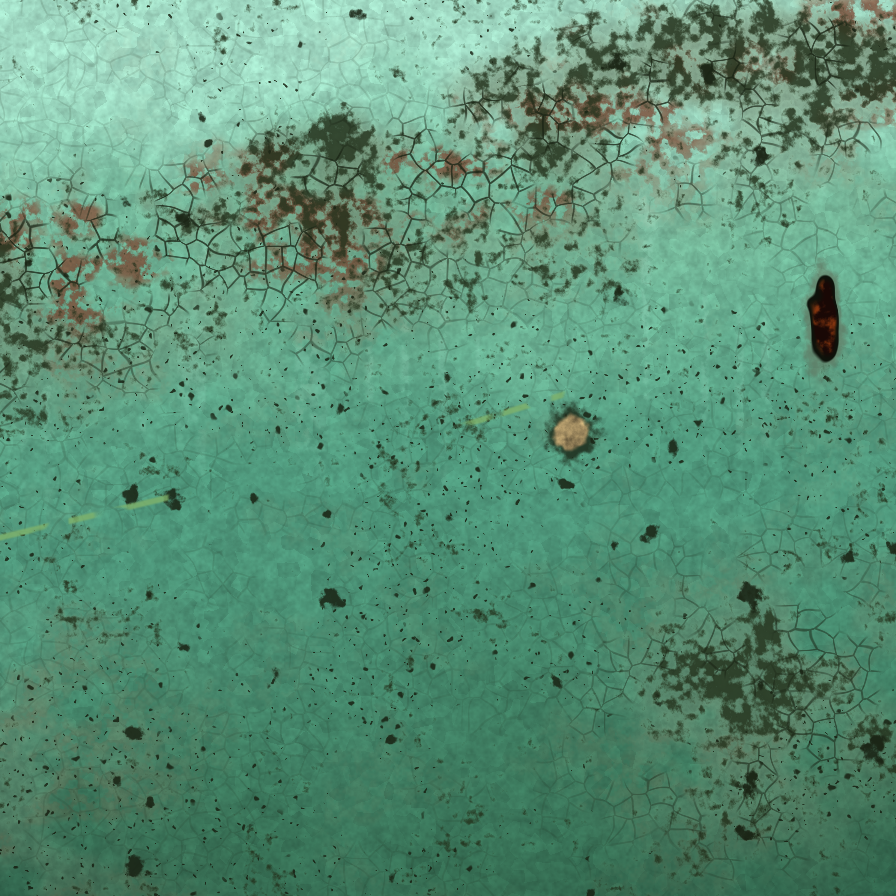
Give the GLSL for this texture, as a three.js fragment shader.

```glsl
#define CRACK_CELLS 44.0
#define CRACK_WIDTH 0.0011
#define GRAIN_SCALE 120.0
#define GRAIN_CONTRAST 0.55
#define STAIN_AMOUNT 0.85
#define RUST_AMOUNT 0.75
#define SPOT_DENSITY 0.55
#define STREAK_AMOUNT 0.28

varying vec2 vUv;

const vec3 PALE_MINT = vec3(0.64, 0.87, 0.78);
const vec3 MINT = vec3(0.45, 0.73, 0.61);
const vec3 JADE = vec3(0.31, 0.60, 0.49);
const vec3 DEEP_GREEN = vec3(0.22, 0.45, 0.34);
const vec3 SAGE = vec3(0.52, 0.60, 0.49);
const vec3 MOULD = vec3(0.10, 0.14, 0.08);
const vec3 RUST = vec3(0.43, 0.23, 0.16);
const vec3 TAN = vec3(0.60, 0.52, 0.36);
const vec3 SCRATCH = vec3(0.50, 0.70, 0.42);

float hash(vec2 p) {
  return fract(sin(dot(p, vec2(127.1, 311.7))) * 43758.5453);
}

vec2 hash2(vec2 p) {
  return vec2(hash(p), hash(p + 57.3));
}

float noise(vec2 p) {
  vec2 i = floor(p), f = fract(p);
  f = f * f * (3.0 - 2.0 * f);
  return mix(mix(hash(i), hash(i + vec2(1, 0)), f.x),
             mix(hash(i + vec2(0, 1)), hash(i + 1.0), f.x), f.y);
}

float fbm(vec2 p) {
  float sum = 0.0, amp = 0.52;
  for (int i = 0; i < 5; i++) {
    sum += amp * noise(p);
    p = mat2(1.6, 1.2, -1.2, 1.6) * p + 7.1;
    amp *= 0.5;
  }
  return sum;
}

// x: distance to the nearest cell border, y: random value of the cell
vec2 cells(vec2 p) {
  vec2 base = floor(p), near = vec2(9.0), second = vec2(9.0);
  float id = 0.0;
  for (int y = -1; y <= 1; y++)
    for (int x = -1; x <= 1; x++) {
      vec2 cell = base + vec2(x, y);
      vec2 d = cell + hash2(cell) - p;
      if (dot(d, d) < dot(near, near)) {
        second = near; near = d; id = hash(cell + 3.7);
      } else if (dot(d, d) < dot(second, second)) second = d;
    }
  return vec2(dot(0.5 * (near + second), normalize(second - near)), id);
}

// scattered round marks of mixed size; softness is the faded part of the radius
float spots(vec2 p, float density, float maxRadius, float softness) {
  float ink = 0.0;
  vec2 base = floor(p);
  for (int y = -1; y <= 1; y++)
    for (int x = -1; x <= 1; x++) {
      vec2 cell = base + vec2(x, y);
      float size = hash(cell + 11.9);
      float r = maxRadius * mix(0.3, 1.0, size * size);
      float keep = smoothstep(0.0, 0.12, density - hash(cell + 31.4));
      float d = length(p - cell - hash2(cell + 5.2));
      ink = max(ink, keep * (1.0 - smoothstep(r * (1.0 - softness), r, d)));
    }
  return ink;
}

float stroke(vec2 p, vec2 a, vec2 b, float width) {
  vec2 ab = b - a;
  float t = clamp(dot(p - a, ab) / dot(ab, ab), 0.0, 1.0);
  return 1.0 - smoothstep(0.3 * width, width, length(p - a - ab * t));
}

void main() {
  vec2 uv = vUv;
  float cloud = fbm(uv * 5.0 + 2.0), patchy = fbm(uv * 13.0 + 9.0);
  float grain = fbm(uv * GRAIN_SCALE), fine = noise(uv * 300.0);
  vec2 warped = uv + 0.012 * (vec2(noise(uv * 38.0), noise(uv * 38.0 + 40.0)) - 0.5);

  // faded paint, lighter towards the top
  float h = uv.y + 0.22 * (cloud - 0.5) - 0.05 * uv.x;
  vec3 col = mix(DEEP_GREEN, JADE, smoothstep(-0.05, 0.42, h));
  col = mix(col, MINT, smoothstep(0.38, 0.74, h));
  col = mix(col, PALE_MINT, smoothstep(0.72, 0.92, h));
  vec2 flake = cells(warped * 75.0);
  col *= 1.0 + 0.11 * (flake.y - 0.5) + GRAIN_CONTRAST * 0.4 * (grain - 0.5) + 0.08 * (fine - 0.5);

  // weathered zones: slanted band and lower right patch
  float below = 0.79 + 0.24 * uv.x - uv.y + 0.14 * (cloud - 0.5) + 0.08 * (patchy - 0.5);
  float band = smoothstep(-0.02, 0.05, below) * (1.0 - smoothstep(0.10, 0.34, below));
  float corner = 1.0 - smoothstep(0.04, 0.25, length((uv - vec2(0.85, 0.21)) * vec2(0.9, 1.0)));
  float leftEdge = (1.0 - smoothstep(0.0, 0.3, uv.x)) * (1.0 - smoothstep(0.2, 0.4, uv.y));
  float worn = max(band, 0.75 * corner);
  col = mix(col, SAGE * (0.75 + 0.5 * grain), 0.62 * max(worn, 0.5 * leftEdge) * smoothstep(0.3, 0.6, patchy));

  // pale vertical runs
  float run = smoothstep(0.72, 0.9, noise(vec2(uv.x * 75.0, uv.y * 3.5)));
  col = mix(col, PALE_MINT, STREAK_AMOUNT * run * smoothstep(0.35, 0.6, grain) * smoothstep(0.3, 0.8, uv.y));

  // rust bloom and sooty mould
  float bloom = smoothstep(0.5, 0.68, fbm(uv * vec2(13.0, 17.0) + 31.0));
  float rustZone = band * (1.0 - smoothstep(0.08, 0.25, below)) + 0.25 * worn + 0.22 * leftEdge + 0.08;
  col = mix(col, RUST * (0.7 + 0.7 * grain), RUST_AMOUNT * bloom * min(rustZone, 1.0) * smoothstep(0.36, 0.56, grain));
  float soot = 0.34 * worn + 0.9 * (patchy - 0.5) + 1.1 * (grain - 0.5);
  col = mix(col, MOULD * 1.4, STAIN_AMOUNT * smoothstep(0.26, 0.58, soot));

  // cracks
  float crackEdge = cells(warped * CRACK_CELLS).x / CRACK_CELLS;
  float crack = 1.0 - smoothstep(0.3 * CRACK_WIDTH, 1.5 * CRACK_WIDTH, crackEdge);
  float broken = smoothstep(0.38, 0.65, noise(uv * 26.0 + 4.0));
  col = mix(col, MOULD, crack * broken * (0.12 + 0.65 * worn));

  // mould spots, from pinpricks to ragged blotches
  float cluster = smoothstep(0.32, 0.68, fbm(uv * 7.0 + 17.0)) * SPOT_DENSITY;
  float lowland = 1.0 - 0.5 * smoothstep(0.45, 0.8, uv.y);
  vec2 rough = uv + 0.005 * (vec2(noise(uv * 190.0), noise(uv * 190.0 + 70.0)) - 0.5);
  float ink = spots(rough * 95.0, cluster * lowland, 0.27, 0.6);
  ink = max(ink, spots(rough * 46.0 + 8.0, cluster * lowland * 0.8, 0.23, 0.6));
  float blotch = spots(warped * 13.0 + 3.0, 0.42 * lowland, 0.38, 1.0);
  ink = max(ink, smoothstep(0.42, 0.85, blotch + 1.5 * (grain - 0.5)));
  col = mix(col, MOULD, 0.88 * ink);

  // yellowed scratches
  float scratch = max(stroke(uv, vec2(0.50, 0.52), vec2(0.63, 0.56), 0.005),
                      stroke(uv, vec2(0.0, 0.40), vec2(0.21, 0.45), 0.005));
  col = mix(col, SCRATCH, 0.8 * scratch * smoothstep(0.4, 0.6, noise(uv * 45.0)));

  // exposed round rivet with a sooty rim
  float rivet = length(rough - vec2(0.638, 0.517)) + 0.012 * (patchy - 0.5);
  col = mix(col, MOULD, 0.8 * (1.0 - smoothstep(0.018, 0.036, rivet + 0.025 * (grain - 0.5))));
  col = mix(col, TAN * (0.5 + grain), 1.0 - smoothstep(0.014, 0.021, rivet));

  // elongated rusted hole
  vec2 q = (warped - vec2(0.919, 0.643)) * vec2(3.0, 1.0);
  float hole = length(q) + 0.012 * (noise(uv * 60.0) - 0.5);
  col = mix(col, SAGE * 0.75, 0.6 * (1.0 - smoothstep(0.05, 0.075, hole + 0.03 * (grain - 0.5))));
  vec3 core = mix(vec3(0.10, 0.03, 0.02), vec3(0.52, 0.21, 0.06), smoothstep(0.45, 0.72, fbm(uv * 70.0)));
  core = mix(core, MOULD * 0.5, smoothstep(0.032, 0.046, hole));
  col = mix(col, core, 1.0 - smoothstep(0.046, 0.051, hole));

  // darkened lower corners
  col *= 1.0 - 0.22 * smoothstep(0.55, 0.95, length((uv - vec2(0.5, 0.62)) * vec2(0.8, 1.1)));
  gl_FragColor = vec4(clamp(col, 0.0, 1.0), 1.0);
}
```
